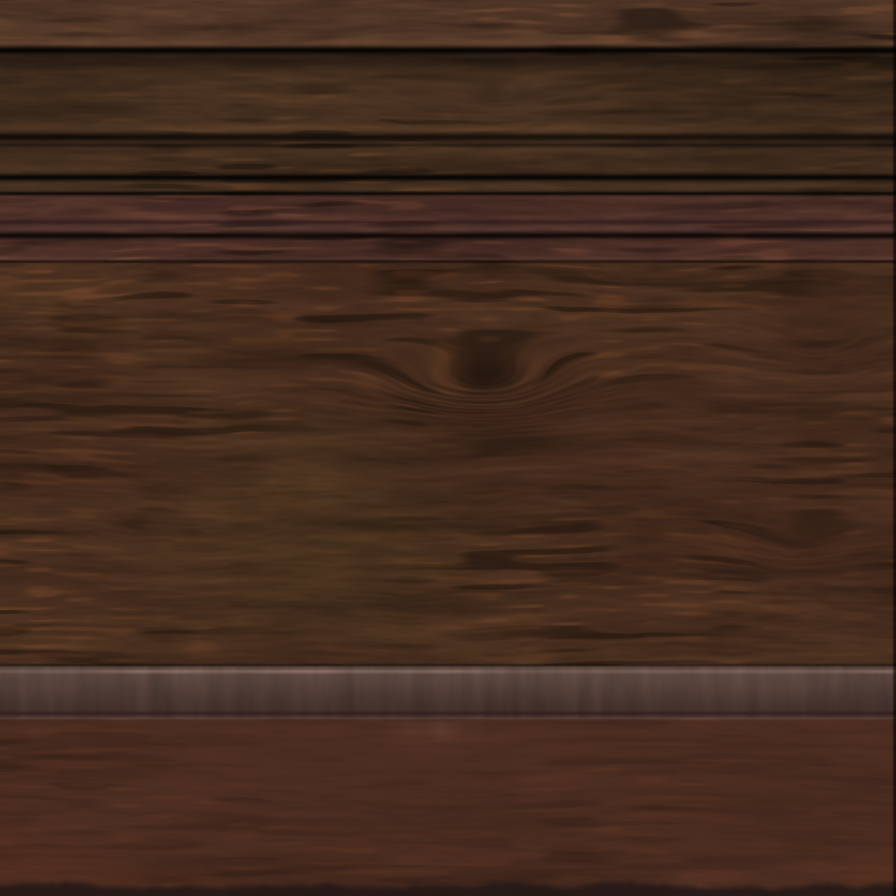
Reproduce this texture procedurally as a three.js fragment shader.

```glsl
varying vec2 vUv;

float hash(vec2 p) {
  return fract(sin(dot(p, vec2(127.1, 311.7))) * 43758.5453);
}

float noise(vec2 p) {
  vec2 i = floor(p), f = fract(p);
  f = f * f * (3.0 - 2.0 * f);
  return mix(mix(hash(i), hash(i + vec2(1.0, 0.0)), f.x),
             mix(hash(i + vec2(0.0, 1.0)), hash(i + vec2(1.0, 1.0)), f.x), f.y);
}

float fbm(vec2 p) {
  float sum = 0.0, amp = 0.5;
  for (int i = 0; i < 4; i++) {
    sum += amp * noise(p);
    p = p * 2.03 + 17.3;
    amp *= 0.5;
  }
  return sum / 0.9375;
}

// Soft horizontal stroke centred on height y
float groove(float y, float halfWidth) {
  float d = (vUv.y - y) / halfWidth;
  return exp(-d * d);
}

float band(float low, float high) {
  return smoothstep(low - 0.0015, low + 0.0015, vUv.y)
       * (1.0 - smoothstep(high - 0.0015, high + 0.0015, vUv.y));
}

float bump(vec2 center, vec2 radius) {
  vec2 d = (vUv - center) / radius;
  return exp(-dot(d, d));
}

void main() {
  vec2 uv = vUv;
  float panel = band(0.257, 0.708);
  float rail = band(0.198, 0.257);
  float base = 1.0 - smoothstep(0.196, 0.199, uv.y);
  float trim = band(0.708, 0.783);
  float cornice = band(0.783, 0.944);

  // Grain height bends around the knots
  float knot = bump(vec2(0.54, 0.568), vec2(0.095, 0.036));
  float grainY = uv.y + 0.02 * (fbm(uv * vec2(4.0, 7.0)) - 0.5);
  grainY += panel * (0.048 * knot
    + 0.022 * bump(vec2(0.91, 0.61), vec2(0.08, 0.04))
    + 0.02 * bump(vec2(0.88, 0.39), vec2(0.07, 0.03)));
  grainY += cornice * 0.014 * bump(vec2(0.55, 0.885), vec2(0.09, 0.025));

  float streak = fbm(vec2(uv.x * 4.0, grainY * 65.0));
  float fine = noise(vec2(uv.x * 22.0, grainY * 210.0));
  float fiber = noise(vec2(uv.x * 60.0, grainY * 330.0));
  float cloud = fbm(uv * vec2(3.5, 8.0) + 5.0);
  float pores = smoothstep(0.6, 0.85, noise(vec2(uv.x * 11.0, grainY * 130.0) + 3.0));

  // Base tones of each board
  vec3 color = vec3(0.305, 0.205, 0.145);
  color = mix(color, vec3(0.255, 0.175, 0.115), cornice);
  color = mix(color, vec3(0.285, 0.175, 0.145), trim);
  color = mix(color, mix(vec3(0.265, 0.155, 0.11), vec3(0.285, 0.19, 0.12), cloud), panel);
  color = mix(color, vec3(0.285, 0.168, 0.122), base);

  // Broad stains and the olive patch
  color = mix(color, vec3(0.255, 0.18, 0.105),
    0.75 * panel * bump(vec2(0.36, 0.4), vec2(0.17, 0.13)));
  color *= 1.0 + 0.3 * (cloud - 0.5);
  color = mix(color, vec3(0.34, 0.185, 0.11),
    0.35 * base * smoothstep(0.48, 0.75, fbm(uv * vec2(5.0, 9.0) + 21.0)));

  // Wood grain
  float strength = mix(1.0, 0.4, base);
  color *= 1.0 + strength * (0.42 * (streak - 0.5) + 0.16 * (fine - 0.5) + 0.1 * (fiber - 0.5));
  float grainZone = smoothstep(0.38, 0.62, fbm(uv * vec2(3.0, 6.0) + 9.0));
  color *= 1.0 - strength * pores * (0.1 + 0.22 * grainZone);
  color += vec3(0.055, 0.028, 0.008) * strength * grainZone * smoothstep(0.62, 0.9, fine);
  float rings = 0.5 + 0.5 * sin(grainY * 720.0 + 3.0 * streak);
  color *= 1.0 - panel * knot * (0.1 + 0.2 * rings);
  color *= 1.0 - 0.25 * panel * bump(vec2(0.58, 0.505), vec2(0.08, 0.012));
  color *= 1.0 - 0.22 * panel * bump(vec2(0.31, 0.6), vec2(0.11, 0.012));

  // Rounded rail with upright wear marks
  float wear = fbm(vec2(uv.x * 75.0, uv.y * 9.0));
  vec3 railColor = mix(vec3(0.26, 0.185, 0.165), vec3(0.36, 0.28, 0.25),
    smoothstep(0.2, 0.255, uv.y));
  railColor *= 0.87 + 0.26 * wear + 0.12 * (fbm(uv * vec2(9.0, 30.0)) - 0.5);
  color = mix(color, railColor, rail);
  color += vec3(0.11, 0.095, 0.09) * groove(0.2505, 0.0022) * (0.5 + noise(vec2(uv.x * 12.0, 2.0)));
  color *= 1.0 - 0.4 * groove(0.2575, 0.0018);
  color = mix(color, vec3(0.19, 0.115, 0.12), 0.75 * groove(0.204, 0.0022));
  color += vec3(0.06, 0.045, 0.045) * groove(0.1985, 0.0015);
  color += vec3(0.045, 0.04, 0.035) * base * bump(vec2(0.485, 0.185), vec2(0.04, 0.012)) * wear * 2.0;

  // Moulding profile: shadows, then lit edges
  color *= 1.0 - 0.88 * groove(0.944, 0.0042);
  color *= 1.0 - 0.35 * groove(0.933, 0.012);
  color *= 1.0 - 0.65 * groove(0.847, 0.0045);
  color *= 1.0 - 0.4 * groove(0.838, 0.0025);
  color *= 1.0 - 0.85 * groove(0.802, 0.0038);
  color *= 1.0 - 0.75 * groove(0.784, 0.0025);
  color = mix(color, vec3(0.18, 0.1, 0.11), 0.65 * groove(0.752, 0.0022));
  color *= 1.0 - 0.75 * groove(0.737, 0.0038);
  color *= 1.0 - 0.65 * groove(0.708, 0.0017) * (0.6 + 0.4 * fine);
  color += vec3(0.055, 0.038, 0.025) * (groove(0.951, 0.004) + 0.7 * groove(0.856, 0.005)
    + 0.5 * groove(0.793, 0.003));
  color += vec3(0.05, 0.04, 0.04) * (groove(0.745, 0.004) + 0.5 * groove(0.758, 0.003)
    + 0.7 * groove(0.712, 0.0015));

  // Grimy lower edge and dark right border
  float grime = 0.006 + 0.012 * fbm(vec2(uv.x * 25.0, 4.0));
  color = mix(color, vec3(0.12, 0.085, 0.085), 0.8 * (1.0 - smoothstep(grime - 0.005, grime + 0.006, uv.y)));
  color *= 1.0 - 0.6 * smoothstep(0.995, 0.999, uv.x);

  gl_FragColor = vec4(color, 1.0);
}
```
